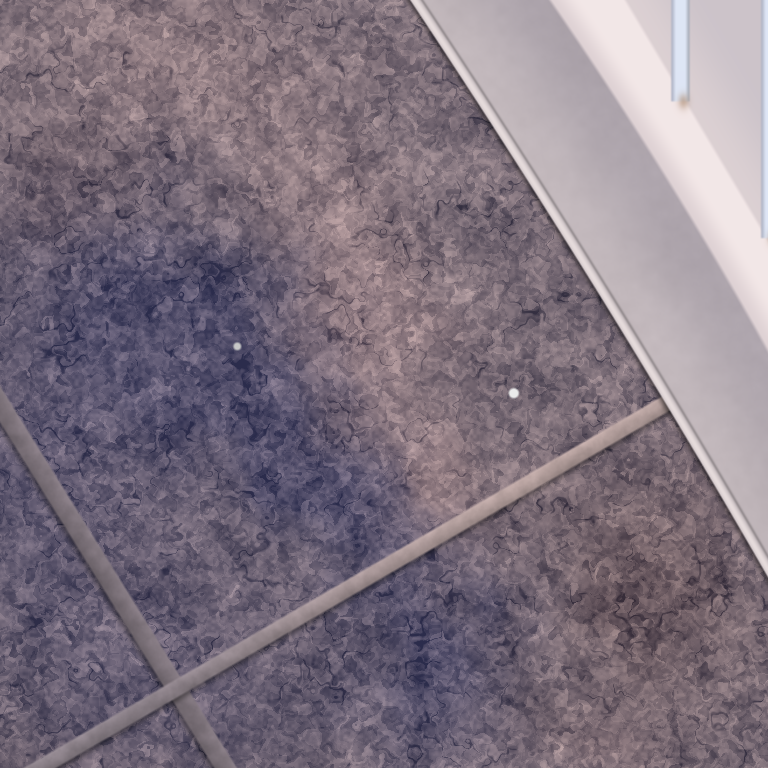
Give the GLSL for this texture, as a Shadertoy shader.

```glsl
// Mottled stone floor tiles with two grout joints and a pale skirting board.
// Warped cellular flakes, layered noise and ridge cracks form the stone;
// soft ellipses tint light and shade, and curves bound the painted board.

float hash(vec2 p) {
    return fract(sin(dot(p, vec2(127.1, 311.7))) * 43758.5453);
}

float noise(vec2 p) {
    vec2 i = floor(p), f = fract(p);
    f = f * f * (3.0 - 2.0 * f);
    return mix(mix(hash(i), hash(i + vec2(1, 0)), f.x),
               mix(hash(i + vec2(0, 1)), hash(i + vec2(1, 1)), f.x), f.y);
}

float fbm(vec2 p) {
    float sum = 0.0, amp = 0.5;
    for (int i = 0; i < 4; i++) {
        sum += amp * noise(p);
        p = mat2(1.6, 1.2, -1.2, 1.6) * p + 7.3;
        amp *= 0.5;
    }
    return sum / 0.9375;
}

// Random tone of the nearest jittered cell
float flakes(vec2 p) {
    vec2 cell = floor(p);
    float best = 9.0, tone = 0.0;
    for (int y = -1; y <= 1; y++)
    for (int x = -1; x <= 1; x++) {
        vec2 id = cell + vec2(x, y);
        vec2 d = id + vec2(hash(id), hash(id + 19.7)) - p;
        float dist = dot(d, d);
        if (dist < best) { best = dist; tone = hash(id + 53.1); }
    }
    return tone;
}

// Soft elliptical patch, tilted by an angle
float patchAt(vec2 p, vec2 center, vec2 size, float angle) {
    float c = cos(angle), s = sin(angle);
    vec2 q = mat2(c, -s, s, c) * (p - center) / size;
    return exp(-dot(q, q));
}

// Signed distance to the line a-b; positive on its left
float lineSide(vec2 p, vec2 a, vec2 b) {
    vec2 d = normalize(b - a);
    return dot(p - a, vec2(-d.y, d.x));
}

float cover(float d, float soft) { return smoothstep(-soft, soft, d); }

vec3 stone(vec2 p) {
    vec2 warp = vec2(noise(p * 110.0), noise(p * 110.0 + 40.0)) - 0.5;
    vec2 q = p + warp * 0.016;
    float edgeWobble = (fbm(p * 14.0) - 0.5) * 0.09;
    vec2 s = p + edgeWobble;

    float shade = patchAt(s, vec2(0.24, 0.56), vec2(0.20, 0.14), -0.5)
                + 0.9 * patchAt(s, vec2(0.42, 0.36), vec2(0.16, 0.09), -0.8)
                + 0.8 * patchAt(s, vec2(0.56, 0.13), vec2(0.09, 0.14), 0.0)
                + 0.7 * patchAt(s, vec2(0.04, 0.38), vec2(0.22, 0.26), 0.0)
                + 0.5 * patchAt(s, vec2(0.26, 0.10), vec2(0.26, 0.16), 0.0);
    float warm = patchAt(s, vec2(0.48, 0.60), vec2(0.09, 0.22), 0.35)
               + 0.8 * patchAt(s, vec2(0.58, 0.38), vec2(0.07, 0.07), 0.0)
               + 0.7 * patchAt(s, vec2(0.23, 0.93), vec2(0.22, 0.13), -0.3)
               + 0.6 * patchAt(s, vec2(0.78, 0.02), vec2(0.10, 0.06), 0.0);
    float brown = patchAt(s, vec2(0.84, 0.23), vec2(0.14, 0.16), 0.4)
                + 0.5 * patchAt(s, vec2(0.07, 0.77), vec2(0.10, 0.08), 0.0);
    shade = min(shade, 1.0);

    float tone = 0.57 + 0.20 * warm - 0.24 * shade - 0.12 * brown;
    tone += 0.30 * (flakes(q * 82.0) - 0.5) + 0.20 * (flakes(q * 150.0 + 9.0) - 0.5);
    tone += 0.45 * (fbm(p * 24.0 + 3.0) - 0.5) + 0.22 * (noise(p * 220.0) - 0.5);

    // Scattered pale chips and broken dark cracks
    float chip = smoothstep(0.90, 0.94, flakes(q * 46.0 + 31.0));
    tone += 0.13 * chip;
    float ridge = abs(noise(q * 48.0 + 5.0) - 0.5);
    float crack = (1.0 - smoothstep(0.015, 0.07, ridge))
                * smoothstep(0.50, 0.68, noise(p * 32.0 + 70.0));
    tone -= 0.30 * crack;

    vec3 color = mix(vec3(0.21, 0.185, 0.25), vec3(0.68, 0.595, 0.61), clamp(tone, 0.0, 1.1));
    color += shade * vec3(-0.035, -0.012, 0.045);
    return color + (warm - 0.3) * vec3(0.025, 0.002, -0.012) + brown * vec3(0.015, -0.008, -0.03);
}

// Lay one raised grout joint with a shadow along its lower side
vec3 grout(vec3 base, float d, float halfWidth, vec3 color, float grain, float aa) {
    base *= 1.0 - 0.35 * exp(-pow((d + halfWidth) / 0.006, 2.0));
    vec3 body = color * (0.98 + 0.12 * d / halfWidth + 0.2 * (grain - 0.5));
    return mix(base, body, cover(halfWidth - abs(d), aa + 0.001));
}

// Rounded pale rail standing on the board and ending at its foot
vec3 rail(vec3 base, vec2 p, float left, float right, float foot, float aa) {
    float inside = cover(p.x - left, aa) * cover(right - p.x, aa) * cover(p.y - foot, aa);
    float across = (p.x - left) / (right - left);
    vec3 color = mix(vec3(0.69, 0.71, 0.78), vec3(0.87, 0.90, 0.96), smoothstep(0.0, 0.3, across));
    color *= 1.0 - 0.24 * smoothstep(0.72, 1.0, across);
    base = mix(base, color, inside);
    float rust = patchAt(p, vec2((left + right) * 0.5 + 0.004, foot), vec2(0.007, 0.010), 0.0);
    return mix(base, vec3(0.69, 0.57, 0.48), 0.65 * rust);
}

void mainImage(out vec4 fragColor, in vec2 fragCoord) {
    vec2 p = fragCoord / iResolution.xy;
    float aa = 0.8 / iResolution.y, t = 1.0 - p.y;
    float grain = fbm(p * 75.0);
    vec3 color = stone(p);

    // Grout joints: the falling one first, the rising one over it
    float falling = lineSide(p, vec2(-0.01, 0.49), vec2(0.30, -0.01));
    color = grout(color, falling, 0.0125, vec3(0.49, 0.45, 0.48), grain, aa);
    float rising = lineSide(p, vec2(0.052, 0.0), vec2(0.866, 0.474));
    vec3 risingTint = mix(vec3(0.54, 0.50, 0.53), vec3(0.70, 0.62, 0.61), smoothstep(0.15, 0.7, p.x));
    color = grout(color, rising, 0.0105, risingTint, grain, aa);

    // Two bright specks
    color = mix(color, vec3(0.92), cover(0.0065 - length(p - vec2(0.669, 0.488)), 0.002));
    color = mix(color, vec3(0.78), cover(0.005 - length(p - vec2(0.309, 0.549)), 0.002));

    // Skirting board: face, bright top and wall, bounded by curves
    float face = 0.84 * (p.x - (0.534 + 0.665 * t - 0.06 * t * t));
    float ledge = 0.84 * (p.x - (0.716 + 0.69 * t - 0.15 * t * t));
    float wall = 0.85 * (p.x - (0.814 + 0.595 * t));
    color *= 1.0 - 0.45 * exp(-pow(face / 0.005, 2.0));
    vec3 faceColor = mix(vec3(0.76, 0.72, 0.735), vec3(0.67, 0.635, 0.665), smoothstep(0.01, 0.14, face));
    faceColor += 0.05 * (fbm(p * 9.0) - 0.5) + 0.025 * (grain - 0.5);
    faceColor = mix(faceColor, vec3(0.90, 0.86, 0.86), exp(-pow((face - 0.005) / 0.005, 2.0)));
    faceColor *= 1.0 - 0.22 * exp(-pow((face - 0.013) / 0.002, 2.0));
    color = mix(color, faceColor, cover(face, aa + 0.0005));
    vec3 ledgeColor = mix(vec3(0.87, 0.82, 0.83), vec3(0.95, 0.905, 0.905), smoothstep(0.0, 0.035, ledge));
    color = mix(color, ledgeColor, cover(ledge, 0.003));
    vec3 wallColor = mix(vec3(0.86, 0.815, 0.825), vec3(0.80, 0.765, 0.79), smoothstep(0.0, 0.09, wall));
    color = mix(color, wallColor, cover(wall, 0.003));

    color = rail(color, p, 0.874, 0.898, 0.868, aa + 0.001);
    color = rail(color, p, 0.991, 1.015, 0.690, aa + 0.001);
    fragColor = vec4(clamp(color, 0.0, 1.0), 1.0);
}
```
